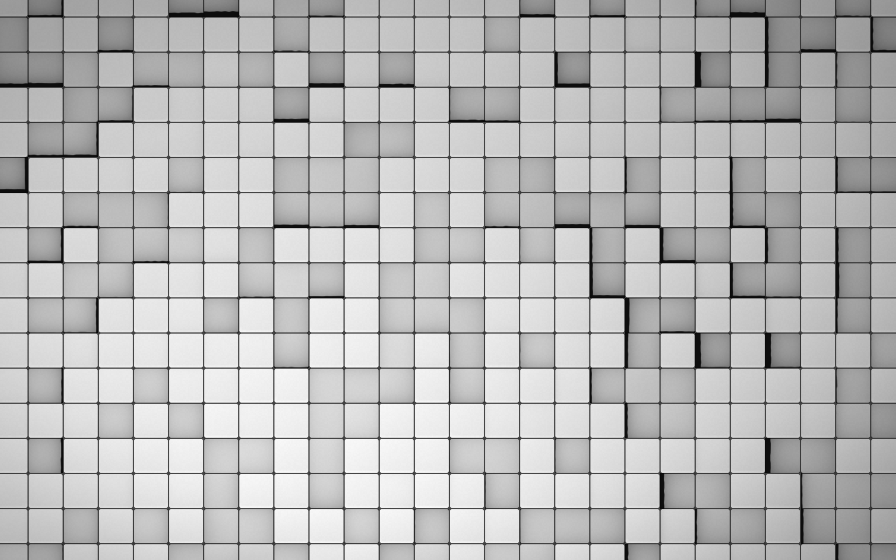
Reproduce this pattern procedurally as a WebGL 1 fragment shader.

```glsl
precision highp float;
// Wall of pale square blocks pushed in and out, lit from the lower left.
uniform vec2 u_resolution;

const float ROWS = 15.95;                 // blocks per canvas height
const vec2 GRID_OFFSET = vec2(0.2, 0.535);
const vec2 LIGHT = vec2(0.55, 0.14);      // in canvas heights
const vec3 GAP_COLOR = vec3(0.20);
const vec3 SHADOW_COLOR = vec3(0.035);

float hash(vec2 p) {
  vec3 q = fract(vec3(p.xyx) * 0.1031);
  q += dot(q, q.yzx + 33.33);
  return fract((q.x + q.y) * q.z);
}

float valueNoise(vec2 p) {
  vec2 i = floor(p);
  vec2 f = fract(p);
  f = f * f * (3.0 - 2.0 * f);
  return mix(mix(hash(i), hash(i + vec2(1.0, 0.0)), f.x),
             mix(hash(i + vec2(0.0, 1.0)), hash(i + vec2(1.0)), f.x), f.y);
}

// Most blocks stand out, the others are sunk by varying amounts.
float blockHeight(vec2 cell) {
  float r = hash(cell + 17.0);
  float spread = hash(cell + 71.0);
  return mix(0.45 * spread, 0.72 + 0.28 * spread, step(0.42, r));
}

float roundedBox(vec2 p, float halfSize, float radius) {
  vec2 q = abs(p) - halfSize + radius;
  return length(max(q, 0.0)) + min(max(q.x, q.y), 0.0) - radius;
}

// Darkness beside a wall: a hard core of given width and a soft penumbra.
float wallShadow(float rise, float dist, float core, float lean, float blur) {
  float hard = 1.0 - smoothstep(core - blur, core + blur, dist);
  hard *= smoothstep(0.01, 0.06, core);
  float soft = exp(-dist / (0.06 + 0.22 * rise)) * rise;
  return max(0.97 * hard, soft * (0.16 + 0.38 * lean));
}

// Shadow from the four neighbouring blocks that stand higher.
float neighbourShadow(vec2 cell, vec2 local, vec2 away, float blur) {
  float height = blockHeight(cell);
  float wobble = 0.025 * (valueNoise((cell + local) * 9.0) - 0.5);
  float lit = 1.0;
  for (int i = 0; i < 4; i++) {
    float side = i < 2 ? 1.0 : -1.0;
    vec2 dir = mod(float(i), 2.0) < 0.5 ? vec2(side, 0.0) : vec2(0.0, side);
    float rise = max(blockHeight(cell - dir) - height, 0.0);
    float lean = clamp(dot(away, dir) * 1.4, 0.0, 1.0);
    float core = 0.19 * rise * rise * lean + wobble * rise * lean;
    float dist = 0.5 + dot(local, dir);
    lit *= 1.0 - wallShadow(rise, dist, core, lean, blur);
  }
  return 1.0 - lit;
}

// Top face tone: broad light pool, depth, and a faint slope across the face.
float faceTone(vec2 p, vec2 local, float height) {
  float pool = 1.0 - smoothstep(0.05, 1.2, length((p - LIGHT) * vec2(0.9, 1.0)));
  float tone = mix(0.71, 0.95, pool);
  tone -= 0.10 * (1.0 - smoothstep(0.2, 0.85, height));
  return tone + 0.035 * (local.y - 0.5 * local.x);
}

void main() {
  vec2 p = gl_FragCoord.xy / u_resolution.y;
  float pixel = ROWS / u_resolution.y;
  vec2 grid = p * ROWS + GRID_OFFSET;
  vec2 cell = floor(grid);
  vec2 local = fract(grid) - 0.5;
  float height = blockHeight(cell);

  // Rounded face with a thin bright bevel on the sides facing the light
  float edge = roundedBox(local, 0.483, 0.06);
  float bevel = smoothstep(-0.09, -0.03, edge) * smoothstep(0.3, 0.5, -local.y);
  float tone = faceTone(p, local, height) + 0.05 * bevel * height;
  tone += 0.012 * (hash(floor(grid * 24.0)) - 0.5);
  vec3 color = vec3(tone);

  // Gaps between blocks
  float gap = smoothstep(-0.5 * pixel, 0.5 * pixel, edge);
  color = mix(color, GAP_COLOR, gap * 0.9);

  // Cast shadows and contact darkening
  float shadow = neighbourShadow(cell, local, p - LIGHT, 0.6 * pixel + 0.012);
  color = mix(color, SHADOW_COLOR, shadow);

  // Gentle darkening toward the canvas corners
  vec2 centered = gl_FragCoord.xy / u_resolution - 0.5;
  color *= 1.0 - 0.16 * smoothstep(0.15, 0.5, dot(centered, centered));
  gl_FragColor = vec4(color, 1.0);
}
```
